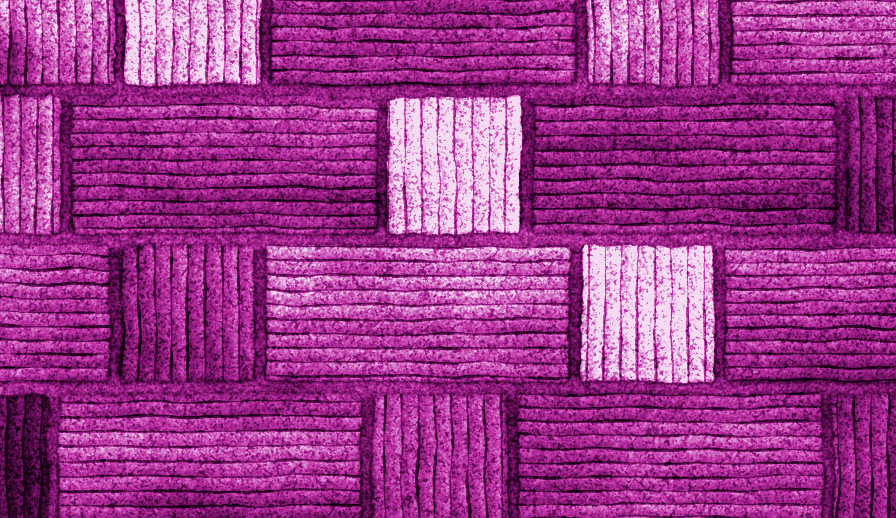
This texture is drawn by a WebGL 2 fragment shader. Its source:

```glsl
#version 300 es
precision highp float;
// Weathered wall of combed bricks in magenta: four courses alternate long bricks
// with level grooves and short bricks with upright grooves. Each brick is a rounded
// box; its tone, grooves and value-noise grain feed one colour ramp.
uniform vec2 u_resolution;
out vec4 fragColor;

const vec3 RAMP[7] = vec3[7](
    vec3(0.09, 0.00, 0.08), vec3(0.22, 0.02, 0.19), vec3(0.40, 0.05, 0.35),
    vec3(0.58, 0.11, 0.50), vec3(0.77, 0.21, 0.67), vec3(0.84, 0.50, 0.79),
    vec3(0.96, 0.86, 0.95));

// Start of the first short brick in each course, and the tone of each brick
const float SHIFT[4] = float[4](0.810, -0.525, 0.775, -0.620);
const float TONE[20] = float[20](
    0.78, 0.97, 0.60, 0.78, 0.66,
    0.80, 0.60, 0.97, 0.52, 0.40,
    0.65, 0.54, 0.72, 0.98, 0.58,
    0.19, 0.61, 0.64, 0.63, 0.52);

float hash(vec2 p) {
    vec3 q = fract(vec3(p.xyx) * 0.1031);
    q += dot(q, q.yzx + 33.33);
    return fract((q.x + q.y) * q.z);
}

float noise(vec2 p) {
    vec2 i = floor(p), f = fract(p);
    f = f * f * (3.0 - 2.0 * f);
    return mix(mix(hash(i), hash(i + vec2(1, 0)), f.x),
               mix(hash(i + vec2(0, 1)), hash(i + vec2(1, 1)), f.x), f.y);
}

float fbm(vec2 p) {
    float sum = 0.0, amp = 0.5;
    for (int i = 0; i < 4; i++) {
        sum += amp * noise(p);
        p = p * 2.03 + 17.1;
        amp *= 0.5;
    }
    return sum / 0.9375;
}

float roundedBox(vec2 p, vec2 halfSize, float radius) {
    vec2 q = abs(p) - halfSize + radius;
    return length(max(q, 0.0)) + min(max(q.x, q.y), 0.0) - radius;
}

vec3 ramp(float tone) {
    float t = clamp(tone, 0.0, 0.999) * 6.0;
    int i = int(t);
    return mix(RAMP[i], RAMP[i + 1], fract(t));
}

// Tone of a combed face: lit ridges with a dark, broken line between them
float grooves(vec2 p, bool upright, float seed, float pixel) {
    float across = upright ? p.x : p.y;
    float along = upright ? p.y : p.x;
    float pitch = upright ? 0.112 : 0.088 + 0.012 * seed;
    float wobble = 0.008 * (noise(vec2(along * 5.0, across * 9.0) + seed * 40.0) - 0.5)
                 + 0.006 * (noise(p * 28.0) - 0.5);
    float u = (across + wobble) / pitch + seed * 3.0;
    float g = fract(u);
    float wear = noise(vec2(along * 6.0, floor(u + 0.5) * 5.0 + seed * 90.0));
    float width = 0.002 + 0.008 * wear;
    float line = 1.0 - smoothstep(width - pixel * 0.5, width + pixel * 0.8, min(g, 1.0 - g) * pitch);
    float ridge = 0.15 * (smoothstep(0.1, 0.9, g) - 0.5) + 0.1 * (hash(vec2(floor(u), seed * 50.0)) - 0.5);
    return ridge - line * (0.26 + 0.24 * wear);
}

void main() {
    // One unit is the height of a course
    vec2 p = gl_FragCoord.xy / u_resolution.y * 3.484;
    float pixel = 3.484 / u_resolution.y;
    vec2 rough = p + 0.025 * (vec2(noise(p * 4.0), noise(p * 4.0 + 31.0)) - 0.5);

    // Find the brick
    float depth = 3.874 - rough.y;
    int row = clamp(int(floor(depth)), 0, 3);
    float x = rough.x - SHIFT[row];
    float pair = floor(x / 3.094);
    x -= pair * 3.094;
    bool isShort = x < 0.977;
    int column = 2 * int(pair) + (isShort ? 0 : 1) + (row % 2 == 0 ? 1 : 0);
    int id = row * 5 + clamp(column, 0, 4);
    float seed = hash(vec2(float(id), 7.3));
    float cell = isShort ? 0.977 : 2.117;
    vec2 local = vec2(x - (isShort ? 0.0 : 0.977) - cell * 0.5, 0.5 - fract(depth));

    // Chipped outline
    vec2 halfSize = vec2(cell * 0.5 - 0.034 - 0.012 * seed, 0.457);
    float edge = roundedBox(local, halfSize, 0.03) + 0.03 * (fbm(p * 18.0) - 0.5);
    float face = 1.0 - smoothstep(-pixel, pixel, edge);

    // Fine grain and pits, turned off the pixel axes
    vec2 turned = mat2(0.8, 0.6, -0.6, 0.8) * p;
    float grain = 0.65 * noise(turned * 92.0) + 0.35 * noise(turned * 43.0 + 7.0);
    float pits = smoothstep(0.62, 0.82, noise(turned * 70.0 + 60.0));
    float patches = fbm(p * vec2(1.6, 2.4) + 11.0) - 0.5;

    // Brick face, darker at its rim
    bool upright = isShort || id == 0;
    float brick = TONE[id] + 0.03 + grooves(local, upright, seed, pixel);
    brick += 0.32 * patches + 0.08 * local.y + 0.40 * (grain - 0.5) - 0.24 * pits;
    brick -= 0.12 * smoothstep(-0.03, 0.0, edge);

    // Mortar, with bright ledges and a shadow below each brick
    float level = smoothstep(0.40, 0.46, abs(local.y));
    float mortar = mix(0.38, 0.56, level) + 0.5 * (grain - 0.5) - 0.14 * pits + 0.3 * patches;
    mortar -= 0.26 * (1.0 - smoothstep(0.0, 0.03, edge)) * (local.y < 0.0 ? 1.0 : 0.5);

    // Soot at the upper left
    float soot = 0.4 * (1.0 - smoothstep(0.0, 0.45, length(p - vec2(0.0, 3.05))));
    fragColor = vec4(ramp(mix(mortar, brick, face) - soot), 1.0);
}
```
